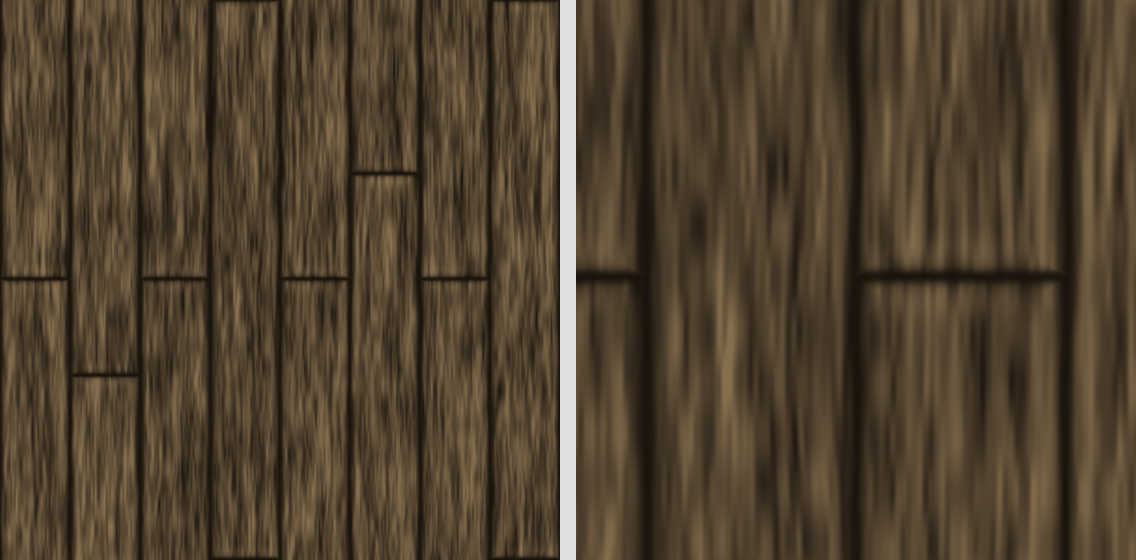
Left: the whole. Right: its middle third, enlarged.
A Shadertoy shader for this texture:

```glsl
#define PLANKS 8.0
#define SEAM_WIDTH 0.0056
#define JOINT_WIDTH 0.0043
#define SEAM_WOBBLE 0.0022
#define GRAIN_SCALE vec2(75.0, 8.0)
#define GRAIN_CONTRAST 1.55
#define BLOTCH_STRENGTH 0.22
#define EDGE_WEAR 0.09
#define BASE_TONE 0.60

const vec3 DARK_WOOD = vec3(0.13, 0.10, 0.07);
const vec3 LIGHT_WOOD = vec3(0.49, 0.405, 0.285);
const vec3 GAP_COLOR = vec3(0.085, 0.065, 0.04);

float hash(vec2 p) {
    vec3 q = fract(vec3(p.xyx) * 0.1031);
    q += dot(q, q.yzx + 33.33);
    return fract((q.x + q.y) * q.z);
}

float noise(vec2 p) {
    vec2 cell = floor(p), f = fract(p);
    f = f * f * (3.0 - 2.0 * f);
    return mix(mix(hash(cell), hash(cell + vec2(1, 0)), f.x),
               mix(hash(cell + vec2(0, 1)), hash(cell + vec2(1, 1)), f.x), f.y);
}

// Long fibres: stretched noise in three octaves
float fibres(vec2 p, float seed) {
    p.x += 0.004 * noise(p * vec2(24.0, 9.0) + seed);
    vec2 scale = GRAIN_SCALE;
    float sum = 0.0;
    for (int i = 0; i < 3; i++) {
        float weight = i == 1 ? 0.38 : 0.31;
        sum += weight * noise(p * scale + seed * vec2(1.0, 1.7));
        scale *= 2.0;
        seed += 19.0;
    }
    return sum;
}

// Height of the end joint: even planks break halfway, odd ones are staggered
float jointHeight(float column) {
    if (mod(column, 2.0) < 0.5) return 0.502;
    return mod(column, 4.0) > 2.0 ? 0.001 : 0.24 + 0.09 * column;
}

float groove(float dist, float width) {
    float d = dist / width;
    return exp(-d * d);
}

// Pale rim just beside a groove
float rim(float dist) {
    return groove(dist - 0.016, 0.009);
}

void mainImage(out vec4 fragColor, in vec2 fragCoord) {
    vec2 uv = fragCoord / iResolution.xy;

    // Uneven long seams
    float seam = mod(floor(uv.x * PLANKS + 0.5), PLANKS);
    float wobble = noise(vec2(seam * 7.0, uv.y * 14.0)) - 0.5;
    float x = uv.x + SEAM_WOBBLE * wobble;
    float seamDist = abs(fract(x * PLANKS + 0.5) - 0.5) / PLANKS;
    float seamWidth = SEAM_WIDTH * (0.8 + 0.4 * noise(vec2(seam * 5.0 + 40.0, uv.y * 9.0)));

    // One end joint per plank, wrapping vertically
    float column = mod(floor(x * PLANKS), PLANKS);
    float along = fract(uv.y - jointHeight(column));
    float jointDist = min(along, 1.0 - along);

    // Wood tone
    vec2 p = vec2(uv.x, along);
    float seed = column * 13.0 + 3.0;
    float tone = BASE_TONE + GRAIN_CONTRAST * (fibres(p, seed) - 0.5);
    tone += BLOTCH_STRENGTH * (noise(p * vec2(26.0, 9.0) + seed) - 0.5);
    tone += 0.05 * (hash(vec2(column, 5.0)) - 0.5);
    tone += EDGE_WEAR * (max(rim(seamDist), rim(jointDist)) - 0.25);
    vec3 color = mix(DARK_WOOD, LIGHT_WOOD, clamp(tone, 0.0, 1.1));

    // Dark grooves with soft shoulders
    float gap = max(groove(seamDist, seamWidth), groove(jointDist, JOINT_WIDTH));
    float shoulder = max(groove(seamDist, 0.011), groove(jointDist, 0.008));
    color *= 1.0 - 0.22 * shoulder;
    color = mix(color, GAP_COLOR, 0.9 * gap);

    fragColor = vec4(color, 1.0);
}
```
